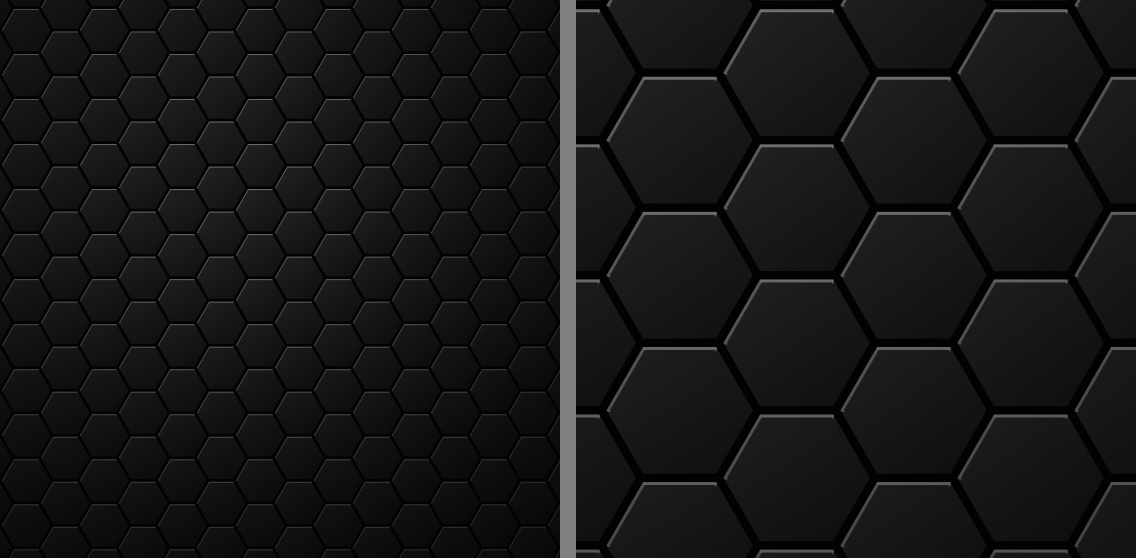
Left: the whole. Right: its middle third, enlarged.
This pattern is drawn by a Shadertoy shader. Its source:

```glsl
// Dark bevelled hexagon plates with black gaps, lit softly from the upper left.

const vec2 LATTICE = vec2(1.7320508, 1.0); // two columns by one row

// Offset from the centre of the nearest flat-topped hexagon of height 1.
vec2 hexOffset(vec2 p) {
    vec2 even = mod(p + 0.5 * LATTICE, LATTICE) - 0.5 * LATTICE;
    vec2 odd = mod(p, LATTICE) - 0.5 * LATTICE;
    return dot(even, even) < dot(odd, odd) ? even : odd;
}

// Distance to the centre measured across the flats: 0.5 on the cell border.
float hexRadius(vec2 q) {
    q = abs(q);
    return max(q.y, dot(q, vec2(0.8660254, 0.5)));
}

// Antialiased step: 1 where x is positive.
float coverage(float x, float pixel) {
    return clamp(x / pixel + 0.5, 0.0, 1.0);
}

void mainImage(out vec4 fragColor, in vec2 fragCoord) {
    vec2 uv = fragCoord / iResolution.y;
    float rowPitch = 0.0807;
    float pixel = 1.0 / (rowPitch * iResolution.y);
    vec2 q = hexOffset((uv - vec2(0.047, 0.9461)) / rowPitch);
    float radius = hexRadius(q);

    // Broad pool of light over the whole surface
    vec2 toLight = uv - vec2(0.41, 0.68);
    float light = exp(-3.0 * dot(toLight, toLight));

    // Plate face: brighter and cooler at its upper left
    float slope = dot(q, vec2(-0.6, 0.8));
    float shade = (0.036 + 0.066 * light) * (1.0 + 0.5 * slope);
    vec3 face = shade * mix(vec3(1.01, 1.0, 0.95), vec3(1.0), smoothstep(-0.3, 0.3, slope));

    // Thin highlight along the top and upper-left edges
    float upperLeft = dot(q, vec2(-0.8660254, 0.5));
    float litEdge = max(coverage(q.y - radius + 0.012, pixel),
                        0.75 * coverage(upperLeft - radius + 0.012, pixel));
    float rim = coverage(radius - 0.447, pixel) * litEdge;
    face = mix(face, vec3(0.14 + 0.3 * light), rim);

    // Black gap between plates
    float plate = coverage(0.469 - radius, pixel);
    fragColor = vec4(mix(vec3(0.008), face, plate), 1.0);
}
```
